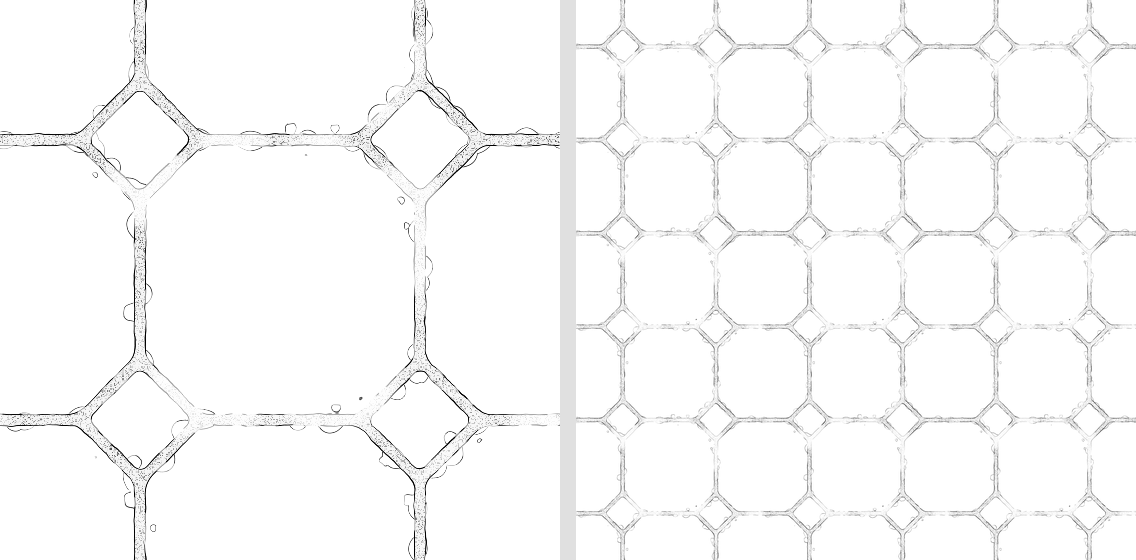
Left, the tile; right, the same tile 3 across and 3 down.
Write a Shadertoy shader that draws this pattern.

```glsl
#define REPEATS 2.0        // tiles across and down
#define DIAMOND 0.215      // half diagonal of the corner diamond, in tiles
#define JOINT 0.0195       // half width of the joints, in tiles
#define ROUNDING 0.03      // corner radius of the diamond, in tiles
#define WOBBLE 0.0025      // unevenness of the joint edges, in tiles
#define CHIP_HEIGHT 0.036  // reach of the chipped edges, in tiles
#define STROKE 0.0010      // half width of the ink line, in canvas units
#define GRAIN_COUNT 512.0  // grains across the canvas
#define GRAIN_INK 0.62     // darkness of the strongest grains

const float TAU = 6.2831853;

vec3 hash3(vec2 p) {
    vec3 h = fract(p.xyx * vec3(0.1031, 0.1030, 0.0973));
    h += dot(h, h.yxz + 33.33);
    return fract((h.xxy + h.yzz) * h.zyx);
}

// Layered sines with whole frequencies, so they wrap; range -1 to 1
float waves(vec2 uv, float frequency) {
    vec2 t = TAU * frequency * uv;
    return (sin(t.x + 2.0 * sin(t.y))
          + sin(2.0 * t.y + 1.7 * sin(t.x) + 1.0)
          + sin(3.0 * (t.x - t.y) + 2.0)) / 3.0;
}

// Wrapping cellular noise: soft round blobs, a share of the cells kept
float blobs(vec2 uv, float count, float keep, float radius) {
    vec2 cell = floor(uv * count), local = fract(uv * count);
    float result = 0.0;
    for (int y = -1; y <= 1; y++)
    for (int x = -1; x <= 1; x++) {
        vec2 offset = vec2(x, y);
        vec3 h = hash3(mod(cell + offset, count) + count * 3.7);
        float r = radius * mix(0.6, 1.0, fract(h.z * 7.3));
        float d = length(offset + 0.15 + 0.7 * h.xy - local);
        result = max(result, step(h.z, keep) * (1.0 - smoothstep(0.25 * r, r, d)));
    }
    return result;
}

float smoothMin(float a, float b, float k) {
    float h = max(k - abs(a - b), 0.0) / k;
    return min(a, b) - 0.25 * h * h * k;
}

float roundBox(vec2 p, float halfSize, float radius) {
    vec2 d = abs(p) - halfSize + radius;
    return length(max(d, 0.0)) + min(max(d.x, d.y), 0.0) - radius;
}

// Signed distance to the joints between octagons and diamonds, in tiles
float jointDistance(vec2 uv) {
    vec2 q = fract(uv * REPEATS) - 0.5;
    vec2 a = abs(q);
    float side = DIAMOND * sqrt(0.5);
    float toDiamond = (a.x + a.y) * sqrt(0.5) - side;
    float octagon = smoothMin(min(a.x, a.y), toDiamond, 0.02) - JOINT;
    vec2 turned = vec2(q.x + q.y, q.x - q.y) * sqrt(0.5);
    return max(octagon, -roundBox(turned, side - JOINT, ROUNDING));
}

// Ink line along the zero level of a field
float stroke(float field, float halfWidth) {
    float pixel = 1.0 / iResolution.y;
    float slope = length(vec2(dFdx(field), dFdy(field))) / pixel;
    float d = abs(field) / clamp(slope, 0.5 * REPEATS, 3.0 * REPEATS);
    return 1.0 - smoothstep(halfWidth - 0.5 * pixel, halfWidth + 0.5 * pixel, d);
}

void mainImage(out vec4 fragColor, in vec2 fragCoord) {
    vec2 uv = fragCoord / iResolution.xy;

    // Joint edges, and a second edge that bulges out in chips
    float joint = jointDistance(uv) + WOBBLE * waves(uv, 7.0)
                + 0.4 * WOBBLE * waves(uv.yx, 19.0);
    float chip = blobs(uv, 26.0, 0.42, 0.72);
    float chipped = joint - CHIP_HEIGHT * chip + 0.6 * WOBBLE * waves(uv.yx, 11.0);

    // Wear: broad faded patches and short gaps
    float wear = smoothstep(0.2, 0.8, blobs(uv, 8.0, 0.42, 0.95));
    float gaps = smoothstep(0.2, 0.6, blobs(uv, 44.0, 0.33, 0.9));
    float presence = mix(1.0, 0.35, wear) * (1.0 - gaps * mix(0.6, 1.0, wear));

    // Ink lines of varying weight
    float weight = STROKE * (0.85 + 0.4 * waves(uv, 5.0));
    float edgeInk = presence * stroke(joint, weight);
    float chipInk = 0.75 * stroke(chipped, 0.75 * weight)
                  * smoothstep(0.02, 0.15, chip) * mix(1.0, 0.4, gaps);

    // Stippled grain inside the joints
    float pixel = REPEATS / iResolution.y;
    float inside = 1.0 - smoothstep(-pixel, pixel, joint);
    float speck = hash3(mod(floor(uv * GRAIN_COUNT), GRAIN_COUNT)).x;
    float density = mix(1.0, 0.25, wear) * (0.75 + 0.35 * waves(uv.yx, 3.0));
    float grain = inside * density * (0.04 + GRAIN_INK * pow(speck, 5.0));

    float ink = max(max(edgeInk, chipInk), grain);
    fragColor = vec4(vec3(1.0 - clamp(ink, 0.0, 1.0)), 1.0);
}
```
